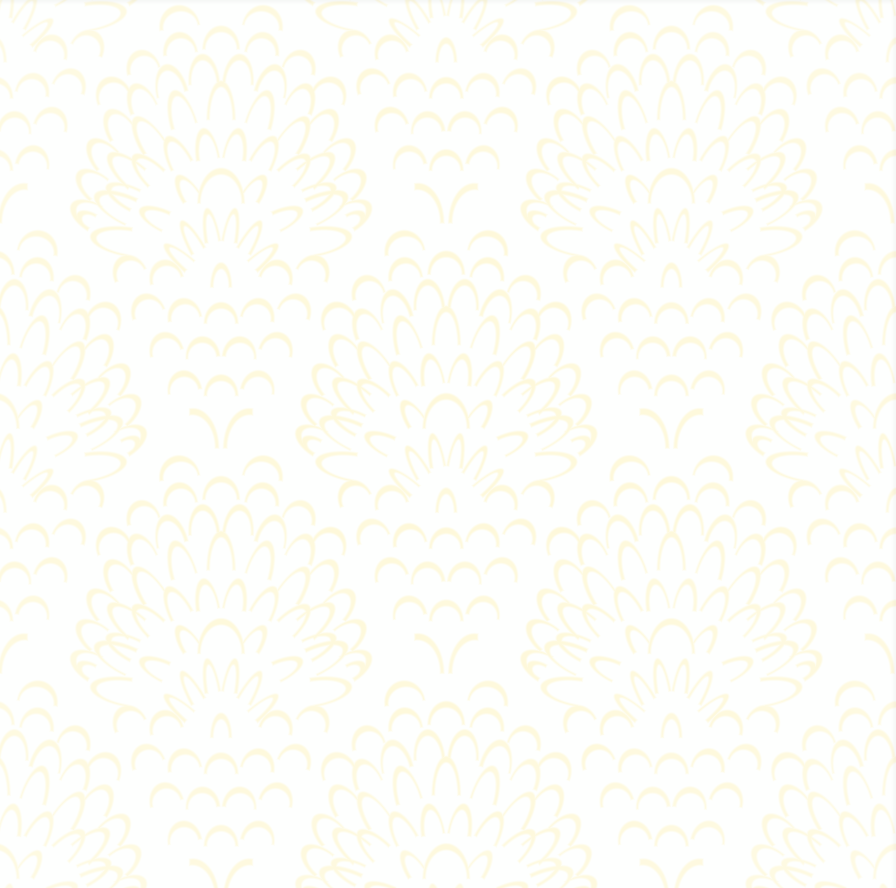
Write a Shadertoy shader that draws this pattern.

```glsl
// Pale feathered fans in a half-drop repeat: cream crescent petals on white.
// Each mirrored fan has rings of petals above and rows of scales below;
// a petal is the gap between two ellipses, thick at its tip and thin in its legs.

// Lengths are in motif units; the canvas is CANVAS_WIDTH of them across.
const float CANVAS_WIDTH = 768.0;
const float PERIOD = 386.0;
const vec2 FAN_ORIGIN = vec2(382.5, 366.0);
const float FAN_MIDDLE = 10.0;      // height of the fan's middle above its origin
const float TIP_THICKNESS = 5.4;
const float LEG_THICKNESS = 2.2;
const float SOFTNESS = 1.3;
const vec3 PAPER = vec3(0.995, 1.0, 0.995);
const vec3 INK = vec3(0.996, 0.973, 0.850);

// Ring path: radius at top, radius at side, step in degrees, stagger
const int RINGS = 7;
const vec4 RING_PATH[RINGS] = vec4[](
    vec4(50, 52, 28, 0.5), vec4(58, 75, 36, 0), vec4(93, 110, 19, 0.5),
    vec4(133, 112, 18, 0), vec4(157, 130, 12, 0.5), vec4(180, 144, 12, 0),
    vec4(202, 180, 22, 0.5));
// Ring petal: half width, length, tilt share of the ring angle, count per side
const vec4 RING_PETAL[RINGS] = vec4[](
    vec4(7, 30, 0.7, 3), vec4(9, 24, 0.9, 3), vec4(10.5, 28, 0.95, 4),
    vec4(12, 33, 0.9, 6), vec4(13, 25, 0.75, 7), vec4(15, 19, 0.6, 4),
    vec4(18, 20, 0.8, 1));
const vec2 CROWN_SIZE = vec2(20, 30);
const vec2 BUD_SIZE = vec2(9, 21);
const vec2 SCALE_SIZE = vec2(14.5, 18);
const vec2 SCALE_STEP = vec2(34, 31);

float hash21(vec2 p) {
    vec3 q = fract(p.xyx * vec3(0.1031, 0.1030, 0.0973));
    q += dot(q, q.yzx + 33.33);
    return fract((q.x + q.y) * q.z);
}

float valueNoise(vec2 p) {
    vec2 i = floor(p), f = fract(p);
    f = f * f * (3.0 - 2.0 * f);
    return mix(mix(hash21(i), hash21(i + vec2(1, 0)), f.x),
               mix(hash21(i + vec2(0, 1)), hash21(i + vec2(1, 1)), f.x), f.y);
}

// Approximate signed distance to an ellipse
float ellipse(vec2 p, vec2 radii) {
    float k = length(p / radii);
    return k * (k - 1.0) / max(length(p / (radii * radii)), 1e-4);
}

// Open arch with its tip at the origin; lean makes one leg heavier
float petal(vec2 p, vec2 size, float tilt, float lean) {
    float c = cos(tilt), s = sin(tilt);
    vec2 q = vec2(c * p.x - s * p.y, s * p.x + c * p.y + size.y);
    float outer = ellipse(q, size);
    float inner = ellipse(q - vec2(lean, 0), size - vec2(LEG_THICKNESS, TIP_THICKNESS));
    return max(max(outer, -inner), -q.y);
}

float fan(vec2 p) {
    p.x = abs(p.x);
    float d = 1e3;

    // Radiating rings of petals
    for (int r = 0; r < RINGS; r++) {
        vec4 path = RING_PATH[r], shape = RING_PETAL[r];
        for (int i = 0; i < int(shape.w); i++) {
            float angle = radians((float(i) + path.w) * path.z);
            float s = sin(angle);
            vec2 tip = mix(path.x, path.y, s * s) * vec2(s, cos(angle));
            if (r == 0) tip.y -= 25.0;
            bool crown = r == 1 && i == 0;
            float vary = hash21(vec2(r, i) + 3.0) - 0.5;
            float lean = angle > 0.0 ? 2.0 * vary : 0.0;
            vec2 size = crown ? CROWN_SIZE : shape.xy * (1.0 + 0.12 * vary);
            float tilt = angle * shape.z;
            d = min(d, petal(p - tip, size, tilt, lean));
            // Nested arch at the flank
            if (r == 4 && i == 6)
                d = min(d, petal(p - tip + vec2(5, 8), size * 0.62, tilt, 0.0));
        }
    }

    // Staggered rows of scales below
    for (int r = 0; r < 4; r++) {
        float stagger = r % 2 == 0 ? 0.5 : 0.0;
        for (int i = r == 0 ? 1 : 0; i < (r < 2 ? 3 : 2); i++) {
            float x = (float(i) + stagger) * SCALE_STEP.x;
            vec2 tip = vec2(x, 0.1 * x - 26.0 - float(r) * SCALE_STEP.y);
            float lean = x > 0.0 ? 1.6 * (hash21(vec2(i, r) + 17.0) - 0.5) : 0.0;
            d = min(d, petal(p - tip, SCALE_SIZE, x * 0.005, lean));
        }
    }

    // Bud under the crown and forked stem at the foot
    d = min(d, petal(p - vec2(0, -23), BUD_SIZE, 0.0, 0.0));
    float stem = petal(p - vec2(24, -148), vec2(22, 34), 0.0, 0.8);
    return min(d, max(stem, p.x - 27.0));
}

// Nearest fan on one square lattice
float fanLattice(vec2 p) {
    vec2 middle = vec2(0, FAN_MIDDLE);
    return fan(mod(p - middle + 0.5 * PERIOD, PERIOD) - 0.5 * PERIOD + middle);
}

void mainImage(out vec4 fragColor, in vec2 fragCoord) {
    float unitsPerPixel = CANVAS_WIDTH / iResolution.x;
    vec2 p = fragCoord * unitsPerPixel - FAN_ORIGIN;
    float d = min(fanLattice(p), fanLattice(p - 0.5 * PERIOD));
    float edge = max(SOFTNESS, 0.75 * unitsPerPixel);
    float cover = smoothstep(edge, -edge, d);

    // Uneven ink, paler towards the corners
    vec2 uv = fragCoord / iResolution.xy;
    float fade = 1.0 - 0.5 * dot(uv - 0.5, uv - 0.5);
    float wear = mix(0.88, 1.0, valueNoise(uv * 24.0));
    vec3 color = mix(PAPER, INK, cover * fade * wear);

    // Faint shade along the top and right edges
    vec2 rim = smoothstep(vec2(0.994), vec2(1.0), uv);
    color -= 0.03 * max(rim.x, rim.y);
    fragColor = vec4(color, 1.0);
}
```
